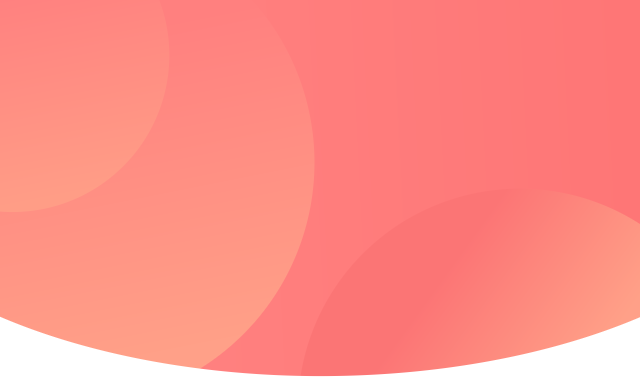
Give the GLSL for this background, as a Shadertoy shader.

```glsl
// Coral banner with three soft gradient discs above a curved white lower edge.

// Coverage of a shape from its signed distance, about one pixel soft
float cover(float dist) {
    return clamp(0.5 - dist * iResolution.y, 0.0, 1.0);
}

float disc(vec2 p, vec2 center, float radius) {
    return cover(length(p - center) - radius);
}

// Approximate signed distance to an axis-aligned ellipse
float ellipseDistance(vec2 q, vec2 radii) {
    float k = length(q / radii);
    return k * (k - 1.0) / max(length(q / (radii * radii)), 1e-4);
}

// Linear colour ramp between two positions
vec3 ramp(vec3 a, vec3 b, float start, float end, float t) {
    return mix(a, b, clamp((t - start) / (end - start), 0.0, 1.0));
}

void mainImage(out vec4 fragColor, in vec2 fragCoord) {
    // Canvas height is one unit
    vec2 p = fragCoord / iResolution.y;
    float depth = 1.0 - p.y;
    float slope = depth + 0.2 * p.x;
    float diagonal = 0.81 * p.x + 0.585 * depth;

    vec3 rose = vec3(1.0, 0.505, 0.5);
    vec3 coral = vec3(0.996, 0.463, 0.463);
    vec3 peach = vec3(1.0, 0.628, 0.532);

    // Backdrop, deepening to the right
    vec3 color = ramp(rose, coral, 0.5, 1.695, p.x + 0.05 * p.y);

    // Large left disc, fading into the backdrop at its top
    vec3 largeFill = ramp(vec3(1.0, 0.5, 0.498), peach, 0.13, 1.03, slope);
    color = mix(color, largeFill, disc(p, vec2(0.19, 0.57), 0.642));

    // Small disc in the upper left corner
    vec3 smallFill = ramp(vec3(1.0, 0.506, 0.5), vec3(1.0, 0.615, 0.527), 0.0, 0.55, slope);
    color = mix(color, smallFill, disc(p, vec2(0.033, 0.854), 0.415));

    // Lower right disc, lit along its diagonal
    vec3 rightFill = ramp(vec3(0.986, 0.46, 0.46), peach, 1.38, 1.83, diagonal);
    color = mix(color, rightFill, disc(p, vec2(1.375, -0.086), 0.587));

    // White area under the curved edge
    vec2 q = vec2(p.x - 0.848, min(p.y - 0.667, 0.0));
    color = mix(vec3(1.0), color, cover(ellipseDistance(q, vec2(1.311, 0.662))));

    fragColor = vec4(color, 1.0);
}
```
